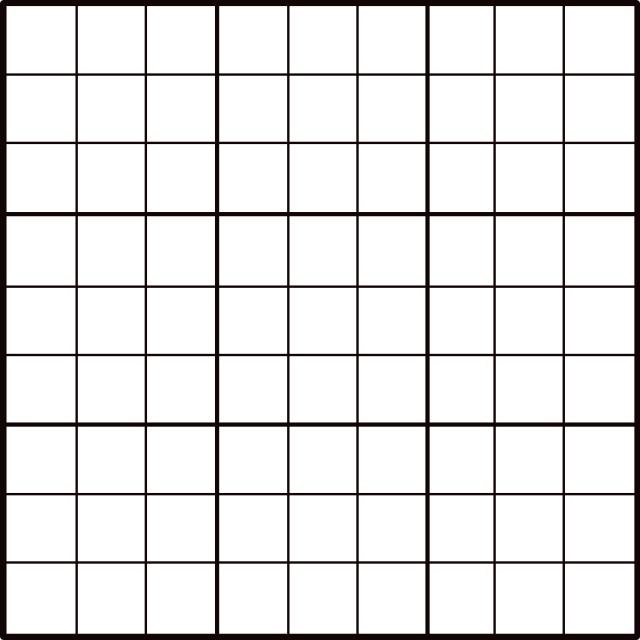
Write a WebGL 2 fragment shader that draws this pattern.

```glsl
#version 300 es
precision highp float;
// A nine by nine ruled grid on white paper, grouped in three by three blocks.
// Thin rules divide cells, heavier rules divide blocks, and a thick frame with
// softly rounded corners encloses it. Coverage is measured from rule distances.

uniform vec2 u_resolution;
out vec4 fragColor;

const vec3 PAPER = vec3(1.0);
const vec3 INK = vec3(0.07, 0.02, 0.02);

// Half widths of the rules, as fractions of the canvas
const float THIN_HALF = 0.00185;
const float HEAVY_HALF = 0.0033;

// Block rules, and the first thin rule inside each block, per axis
const vec2 BLOCK_RULES[2] = vec2[2](vec2(0.3392, 0.3366), vec2(0.6680, 0.6654));
const vec2 CELL_RULES[3] = vec2[3](
    vec2(0.1198, 0.1211), vec2(0.4505, 0.4453), vec2(0.7728, 0.7767));
const vec2 CELL_PITCH = vec2(0.1081, 0.1068);

// Frame opening and outer corner rounding
const vec2 OPENING_MIN = vec2(0.0102, 0.0098);
const vec2 OPENING_MAX = vec2(0.9912, 0.9905);
const float CORNER_RADIUS = 0.006;

// Box-filtered coverage of a region whose signed distance is negative inside
vec2 coverage(vec2 signedDistance, vec2 pixel) {
    return clamp(0.5 - signedDistance / pixel, 0.0, 1.0);
}

// Coverage of a vertical (x) and a horizontal (y) rule
vec2 rule(vec2 uv, vec2 center, float halfWidth, vec2 pixel) {
    return coverage(abs(uv - center) - halfWidth, pixel);
}

float roundedBox(vec2 p, vec2 halfSize, float radius) {
    vec2 q = abs(p) - halfSize + radius;
    return length(max(q, 0.0)) + min(max(q.x, q.y), 0.0) - radius;
}

void main() {
    vec2 pixel = 1.0 / u_resolution;
    vec2 uv = gl_FragCoord.xy * pixel;
    vec2 lines = vec2(0.0);

    // Two thin rules inside each block
    for (int block = 0; block < 3; block++) {
        for (int i = 0; i < 2; i++) {
            vec2 center = CELL_RULES[block] + float(i) * CELL_PITCH;
            lines = max(lines, rule(uv, center, THIN_HALF, pixel));
        }
    }

    // Heavy rules between blocks
    for (int i = 0; i < 2; i++) {
        lines = max(lines, rule(uv, BLOCK_RULES[i], HEAVY_HALF, pixel));
    }

    // Frame around the opening
    vec2 frame = coverage(max(uv - OPENING_MIN, -uv) * 1.0, pixel);
    frame = max(frame, coverage(OPENING_MAX - uv, pixel));
    lines = max(lines, frame);

    // Crossing rules combine; rounded corners reveal the paper
    float ink = 1.0 - (1.0 - lines.x) * (1.0 - lines.y);
    float corner = roundedBox(uv - 0.5, vec2(0.5), CORNER_RADIUS);
    ink *= clamp(-corner / max(pixel.x, pixel.y) + 0.5, 0.0, 1.0);

    fragColor = vec4(mix(PAPER, INK, ink), 1.0);
}
```
